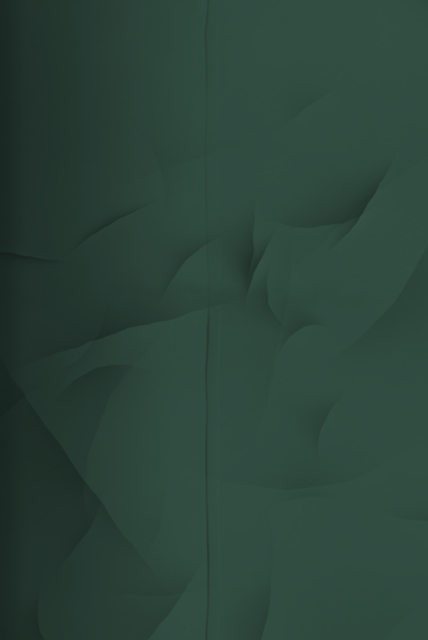
This texture is drawn by a Shadertoy shader. Its source:

```glsl
// Dark green crumpled paper, lit from the right, with a cross of old folds.
// Every crease is a bent line with a sharp edge, shadow on one side and light
// on the other; small ones are scattered on jittered grids, large ones are set.
#define PAPER vec3(0.186, 0.290, 0.250)
#define SHADE_LEFT 0.67
#define SHADE_REACH 0.50
#define CREASE_EDGE 0.0016
#define SMALL_CELL 0.15
#define LARGE_CELL 0.31
#define SMALL_DEPTH 0.20
#define LARGE_DEPTH 0.15
#define WARP 0.016
#define GRAIN 0.014
#define FOLD_X 0.484
#define FOLD_Y 0.535

float hash(vec2 p) {
    vec3 q = fract(vec3(p.xyx) * 0.1031);
    q += dot(q, q.yzx + 33.33);
    return fract((q.x + q.y) * q.z);
}

float noise(vec2 p) {
    vec2 i = floor(p), f = fract(p);
    f = f * f * (3.0 - 2.0 * f);
    return mix(mix(hash(i), hash(i + vec2(1, 0)), f.x),
               mix(hash(i + vec2(0, 1)), hash(i + vec2(1, 1)), f.x), f.y);
}

float fbm(vec2 p) {
    float sum = 0.0, gain = 0.5;
    for (int i = 0; i < 4; i++) {
        sum += gain * noise(p);
        p = mat2(1.6, 1.2, -1.2, 1.6) * p + 7.3;
        gain *= 0.5;
    }
    return sum;
}

// Positive in the shadow left of the crease direction, negative in its light
float crease(vec2 q, float angle, float halfLen, float width, float bend) {
    float c = cos(angle), s = sin(angle);
    q = vec2(c * q.x + s * q.y, c * q.y - s * q.x);
    q.y += bend * q.x * q.x / halfLen;
    float taper = smoothstep(1.0, 0.0, abs(q.x) / halfLen);
    float edge = max(CREASE_EDGE, 0.8 / iResolution.y);
    float side = smoothstep(-edge, edge, q.y);
    float spread = width * (0.25 + taper);
    float shadow = side * exp(-max(q.y, 0.0) / spread);
    float light = (1.0 - side) * exp(min(q.y, 0.0) / spread);
    return taper * (shadow - 0.22 * light);
}

// One random crease per grid cell, mostly rising to the right
float scatteredCreases(vec2 p, float cell, float seed) {
    vec2 base = floor(p / cell);
    float sum = 0.0;
    for (int y = -1; y <= 1; y++)
    for (int x = -1; x <= 1; x++) {
        vec2 id = base + vec2(x, y) + seed;
        vec2 jitter = vec2(hash(id), hash(id + 17.1));
        vec2 q = p - (id - seed + jitter) * cell;
        float angle = 0.95 + 2.0 * (hash(id + 31.7) - 0.5);
        angle += 3.14159 * step(0.75, hash(id + 5.9));
        float depth = hash(id + 47.3);
        float size = mix(0.4, 0.9, hash(id + 61.9)) * cell;
        float window = smoothstep(1.0, 0.4, length(q) / cell);
        float bend = hash(id + 83.2) - 0.5;
        sum += depth * depth * window * crease(q, angle, size, 0.17 * cell, bend);
    }
    return sum;
}

// The big creases around the centre and along the left
float majorCreases(vec2 p) {
    float sum = 0.28 * crease(p - vec2(0.169, 0.648), 0.50, 0.11, 0.006, 0.08);
    sum += 0.30 * crease(p - vec2(0.030, 0.600), 3.05, 0.10, 0.006, 0.05);
    sum += 0.22 * crease(p - vec2(0.186, 0.480), 0.31, 0.22, 0.040, 0.06);
    sum += 0.32 * crease(p - vec2(0.400, 0.583), 1.15, 0.075, 0.018, 0.15);
    sum += 0.30 * crease(p - vec2(0.570, 0.672), 0.97, 0.110, 0.018, -0.15);
    sum += 0.20 * crease(p - vec2(0.290, 0.590), 0.80, 0.085, 0.018, 0.25);
    sum += 0.20 * crease(p - vec2(0.110, 0.280), 2.19, 0.300, 0.055, 0.05);
    return sum;
}

// Worn vertical line and softer, crinkled horizontal band
float crossFolds(vec2 p, float width) {
    float dx = p.x - FOLD_X * width + 0.006 * (noise(vec2(p.y * 17.0, 3.0)) - 0.5);
    float wear = mix(0.25, 1.0, smoothstep(0.53, 0.50, p.y));
    wear = max(wear, 0.7 * smoothstep(0.82, 0.90, p.y));
    wear *= 0.5 + 0.6 * noise(vec2(p.y * 23.0, 9.0));
    float line = 0.24 * exp(-pow(dx / 0.0016, 2.0));
    line += 0.05 * smoothstep(0.0, 0.002, dx) * exp(-max(dx, 0.0) / 0.014);
    line -= 0.04 * exp(-pow((dx - 0.018) / 0.002, 2.0));
    float dy = p.y - FOLD_Y + 0.02 * (noise(vec2(p.x * 12.0, 5.0)) - 0.5);
    float band = exp(-abs(dy) / 0.018) * (fbm(p * vec2(20.0, 38.0)) - 0.35);
    float centre = exp(-abs(dx) / 0.12);
    return wear * line + band * (0.07 + 0.18 * centre);
}

void mainImage(out vec4 fragColor, in vec2 fragCoord) {
    vec2 p = fragCoord / iResolution.y;
    float width = iResolution.x / iResolution.y;
    float u = p.x / width;
    vec2 bent = p + WARP * (vec2(fbm(p * 15.0), fbm(p * 15.0 + 40.0)) - 0.47);

    // Broad light with a darker left margin and slow undulation
    float tone = mix(SHADE_LEFT, 1.03, smoothstep(0.0, SHADE_REACH, u));
    tone -= 0.12 * smoothstep(0.07, 0.0, u);
    tone += 0.10 * (fbm(p * 4.0 + 11.0) - 0.47);

    // Creases are calmer in the flat upper left panel
    float calm = mix(0.35, 1.0, smoothstep(0.35, 0.60, u + 0.5 * smoothstep(0.62, 0.5, p.y)));
    float shade = SMALL_DEPTH * scatteredCreases(bent, SMALL_CELL, 3.0);
    shade += LARGE_DEPTH * scatteredCreases(bent, LARGE_CELL, 29.0);
    shade = shade * calm + majorCreases(bent) + crossFolds(p, width);
    tone *= 1.0 - min(shade, 0.42);

    // Faint paper fibre
    tone += GRAIN * (noise(p * vec2(190.0, 310.0)) - 0.5);
    fragColor = vec4(PAPER * tone, 1.0);
}
```
